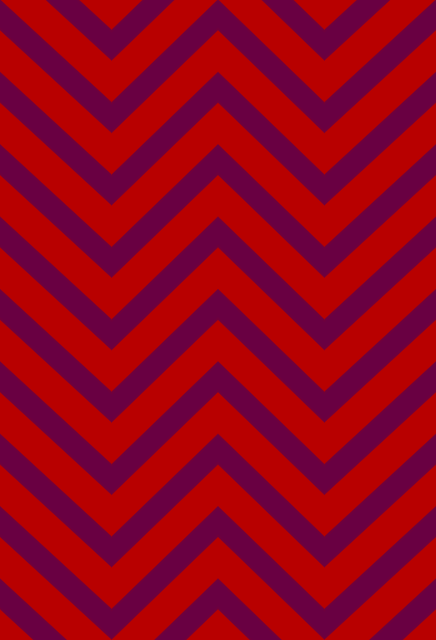
A Shadertoy shader for this pattern:

```glsl
// Red and purple chevron stripes: two zigzags across, about nine bands down.

const vec3  RED          = vec3(0.722, 0.000, 0.000);
const vec3  PURPLE       = vec3(0.410, 0.000, 0.260);
const vec3  PURPLE_RIM   = vec3(0.430, 0.000, 0.240);
const float BAND_PERIOD  = 0.1131;   // vertical repeat, in canvas heights
const float BAND_SHARE   = 0.427;    // purple part of each repeat
const float BAND_TOP     = -0.0010;  // top of the first band at a peak
const float ZIGZAG_DROP  = 0.1605;   // peak to valley, in canvas heights
const float VALLEY_X     = 0.2440;   // valley distance from the centre, in widths
const float RIM_WIDTH    = 0.0034;   // warm rim inside each band, in heights
const float EDGE_PIXELS  = 0.6;      // half width of the smoothed edge

// Zigzag depth (x) and its slope per canvas width (y), mirrored about the centre.
vec2 zigzag(float x) {
    float d = abs(x - 0.5);
    float outerRun = 0.5 - VALLEY_X;
    return d < VALLEY_X
        ? ZIGZAG_DROP * vec2(d, 1.0) / VALLEY_X
        : ZIGZAG_DROP * vec2(0.5 - d, 1.0) / outerRun;
}

// Signed distance to the nearest band edge in canvas heights, negative inside.
float bandDistance(vec2 uv, float aspect) {
    vec2 fold = zigzag(uv.x);
    float phase = (1.0 - uv.y - fold.x - BAND_TOP) / BAND_PERIOD;
    float fromMiddle = abs(fract(phase - 0.5 * BAND_SHARE + 0.5) - 0.5);
    float vertical = (fromMiddle - 0.5 * BAND_SHARE) * BAND_PERIOD;
    return vertical / length(vec2(1.0, fold.y / aspect));
}

void mainImage(out vec4 fragColor, in vec2 fragCoord) {
    vec2 uv = fragCoord / iResolution.xy;
    float aspect = iResolution.x / iResolution.y;
    float edge = EDGE_PIXELS / iResolution.y;
    float d = bandDistance(uv, aspect);

    // Purple band with a slightly warmer rim
    float rim = smoothstep(-RIM_WIDTH - edge, -RIM_WIDTH + edge, d);
    vec3 band = mix(PURPLE, PURPLE_RIM, rim);

    // Red ground around the bands
    float ground = clamp(0.5 + 0.5 * d / edge, 0.0, 1.0);
    fragColor = vec4(mix(band, RED, ground), 1.0);
}
```
